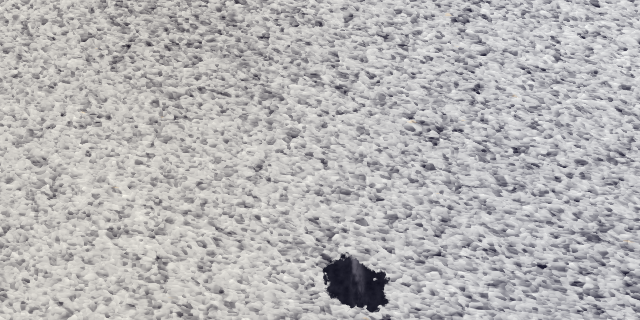
Reproduce this texture procedurally as a Shadertoy shader.

```glsl
// Sunlit worn asphalt: flattened grey grit, small shadow pits and one ragged hole.

const vec3  SHADOW_COLOR = vec3(0.18, 0.17, 0.23);
const vec3  STONE_COLOR  = vec3(0.80, 0.797, 0.797);
const vec3  HOLE_COLOR   = vec3(0.11, 0.11, 0.16);
const vec3  DUST_COLOR   = vec3(0.38, 0.37, 0.42);
const vec3  WARM_TINT    = vec3(0.012, 0.004, -0.016);
const vec3  RUST_TINT    = vec3(0.05, 0.0, -0.07);
const vec2  LIGHT_DIR    = vec2(-0.35, 0.95);
const vec2  GRIT_STRETCH = vec2(0.74, 1.0);
const float GRIT_SHEAR   = 0.18;   // grains slope down to the right
const float COARSE_SCALE = 50.0;   // grains per canvas height
const float FINE_SCALE   = 98.0;
const float PIT_SCALE    = 24.0;
const float BASE_TONE    = 0.935;
const float COARSE_GAIN  = 0.32;
const float FINE_GAIN    = 0.31;
const vec2  HOLE_CENTER  = vec2(1.105, 0.118);
const vec2  HOLE_RADIUS  = vec2(0.106, 0.088);

vec3 hash3(vec2 p) {
    vec3 q = fract(p.xyx * vec3(0.1031, 0.1030, 0.0973));
    q += dot(q, q.yxz + 33.33);
    return fract((q.xxy + q.yzz) * q.zyx);
}

float valueNoise(vec2 p) {
    vec2 i = floor(p), f = fract(p);
    f = f * f * (3.0 - 2.0 * f);
    return mix(mix(hash3(i).x, hash3(i + vec2(1, 0)).x, f.x),
               mix(hash3(i + vec2(0, 1)).x, hash3(i + vec2(1, 1)).x, f.x), f.y);
}

float fbm(vec2 p) {
    float sum = 0.0, amp = 0.5;
    for (int i = 0; i < 4; i++) {
        sum += amp * valueNoise(p);
        p = p * 2.03 + 17.0;
        amp *= 0.5;
    }
    return sum;
}

// Soft stones of mixed size: each has its own tone and tilt, brighter toward the sun.
float gritTone(vec2 p) {
    vec2 cell = floor(p);
    float tone = 0.0, total = 0.0;
    for (int y = -1; y <= 1; y++)
    for (int x = -1; x <= 1; x++) {
        vec2 id = cell + vec2(x, y);
        vec3 rnd = hash3(id), shape = hash3(id + 53.0);
        vec2 offset = p - id - 0.1 - 0.8 * rnd.xy;
        float weight = exp(-mix(9.0, 17.0, shape.z) * dot(offset, offset));
        vec2 tilt = 0.6 * LIGHT_DIR + 1.4 * (shape.xy - 0.5);
        float facet = 1.15 * (rnd.z - 0.5) + dot(offset, tilt);
        facet -= 0.7 * smoothstep(0.16, 0.04, rnd.z);
        tone += weight * facet;
        total += weight;
    }
    return tone / total;
}

// Sparse flat blobs: x is shadow pits, y is pale pebbles, z is rusty chips.
vec3 scatteredMarks(vec2 p, float density) {
    vec2 id = floor(p);
    vec3 rnd = hash3(id + 71.0), kind = hash3(id + 137.0);
    vec2 offset = fract(p) - mix(vec2(0.35), vec2(0.65), rnd.xy);
    offset += 0.22 * (vec2(valueNoise(p * 5.0), valueNoise(p * 5.0 + 40.0)) - 0.5);
    float radius = mix(0.07, 0.25, rnd.z * rnd.z);
    float blob = smoothstep(radius + 0.07, radius - 0.07, length(offset * vec2(0.75, 1.5)));
    return blob * vec3(step(kind.x, density), step(kind.y, 0.07), step(kind.z, 0.02));
}

// Broad light and dark areas of the ground.
float groundTone(vec2 p) {
    float tone = 0.13 * (fbm(p * 2.5 + 5.0) - 0.47);
    tone += 0.13 * smoothstep(0.6, 0.0, length((p - vec2(1.95, 0.88)) * vec2(1.0, 1.3)));
    tone += 0.05 * smoothstep(1.1, 0.2, length(p - vec2(0.5, 0.15)));
    tone -= 0.11 * smoothstep(0.55, 0.0, length((p - vec2(0.68, 0.84)) * vec2(0.8, 1.3)));
    return tone - 0.04 * smoothstep(0.7, 0.1, length(p - vec2(1.75, 0.3)));
}

// Negative inside the hole; the rim is broken by noise.
float holeDistance(vec2 p) {
    vec2 q = (p - HOLE_CENTER) / HOLE_RADIUS;
    q.x += 0.25 * q.y;
    float rough = fbm(p * 24.0) - 0.47 + 0.6 * (fbm(p * 70.0) - 0.47);
    return length(q) - 0.93 + 0.75 * rough;
}

void mainImage(out vec4 fragColor, in vec2 fragCoord) {
    vec2 p = fragCoord / iResolution.y;

    // Grains shrink with distance and grow toward the right
    vec2 ground = vec2((p.x - 1.0) * (1.0 + 0.3 * p.y) - 0.06 * p.x * p.x, p.y + 0.18 * p.y * p.y);
    ground.y += GRIT_SHEAR * ground.x;
    ground = (ground + 3.0) * GRIT_STRETCH;
    vec2 warp = 0.010 * (vec2(valueNoise(ground * 40.0), valueNoise(ground * 40.0 + 90.0)) - 0.5);

    float relief = mix(0.88, 1.15, smoothstep(0.3, 1.8, p.x));
    float tone = BASE_TONE + groundTone(p);
    tone += relief * COARSE_GAIN * gritTone((ground + warp) * COARSE_SCALE);
    tone += relief * FINE_GAIN * gritTone((ground + warp) * FINE_SCALE + 31.0);

    vec3 marks = scatteredMarks(ground * PIT_SCALE, mix(0.07, 0.13, smoothstep(0.8, 1.8, p.x)));
    tone -= 0.42 * marks.x;
    tone = mix(tone, max(tone, 1.04), 0.7 * marks.y);
    tone -= 0.55 * max(tone - 0.96, 0.0);   // soft highlight shoulder

    vec3 color = mix(SHADOW_COLOR, STONE_COLOR, max(tone, -0.1));
    color += WARM_TINT * mix(1.0, -0.6, smoothstep(0.4, 1.7, p.x)) + RUST_TINT * marks.z;

    // Dark hole with a dusty streak down its middle
    vec2 inside = p - HOLE_CENTER;
    float streak = smoothstep(0.035, 0.0, abs(inside.x - 0.012 + 0.15 * inside.y));
    float dust = streak * smoothstep(0.25, 0.7, fbm(p * vec2(45.0, 22.0)));
    vec3 pit = mix(HOLE_COLOR, DUST_COLOR, dust) + 0.12 * (fbm(p * 60.0) - 0.47);
    color = mix(color, pit, smoothstep(0.07, -0.07, holeDistance(p)));

    fragColor = vec4(clamp(color, 0.0, 1.0), 1.0);
}
```
